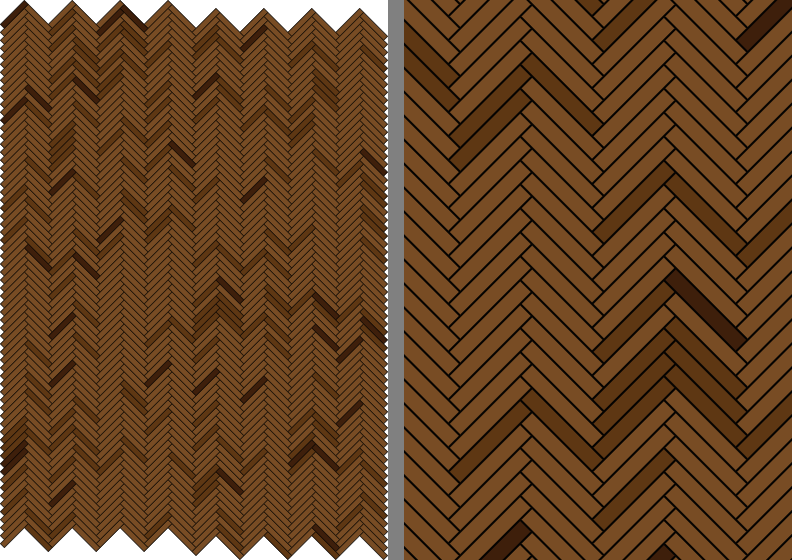
Left: the whole. Right: its middle third, enlarged.
Give the GLSL for this texture, as a WebGL 2 fragment shader.

```glsl
#version 300 es
precision highp float;
// Herringbone wood floor with ragged zigzag ends on a white ground.
// Planks are 6:1 boxes turned 45 degrees; each pixel sums the coverage of the
// nearby planks and draws thin joints from the distance to their edges.

#define COLUMNS 16
#define ROWS 66
#define STEP_COLUMN 8        // columns from here on sit one plank lower
#define PLANK_RATIO 6.0      // plank length over width
#define JOINT_WIDTH 0.125    // joint thickness over plank width
#define MARGIN 0.1           // rim around the floor, in half-pitches
#define DARK_SHARE 0.029
#define MID_SHARE 0.13

uniform vec2 u_resolution;
out vec4 fragColor;

const vec3 GROUND = vec3(1.0);
const vec3 JOINT = vec3(0.02, 0.012, 0.005);
const vec3 WOOD = vec3(0.47, 0.30, 0.14);
const vec3 MID_WOOD = vec3(0.37, 0.215, 0.075);
const vec3 DARK_WOOD = vec3(0.245, 0.12, 0.045);

// Integer hash of a plank's column and row, from 0 to 1
float hash(ivec2 cell) {
    uint n = uint(cell.x) * 1597334677u ^ uint(cell.y) * 3812015801u;
    n = (n ^ (n >> 15)) * 2246822519u;
    n = (n ^ (n >> 13)) * 3266489917u;
    return float((n ^ (n >> 16)) >> 8) / 16777216.0;
}

vec3 plankShade(ivec2 cell) {
    float pick = hash(cell);
    if (pick < DARK_SHARE) return DARK_WOOD;
    return pick < DARK_SHARE + MID_SHARE ? MID_WOOD : WOOD;
}

float boxDistance(vec2 p, vec2 halfSize) {
    vec2 d = abs(p) - halfSize;
    return length(max(d, 0.0)) + min(max(d.x, d.y), 0.0);
}

// Share of a pixel lying inside an edge at signed distance d
float coverage(float d, float pixel) {
    return clamp(0.5 - d / pixel, 0.0, 1.0);
}

void main() {
    // One unit is half the vertical pitch of the planks; y runs downward
    vec2 floorSize = vec2(float(COLUMNS) * PLANK_RATIO + 1.0,
                          float(ROWS) * 2.0 + PLANK_RATIO + 2.0);
    vec2 extent = floorSize + 2.0 * MARGIN;
    vec2 uv = gl_FragCoord.xy / u_resolution;
    vec2 p = vec2(uv.x, 1.0 - uv.y) * extent - MARGIN;
    p.y -= PLANK_RATIO;
    float pixel = extent.y / u_resolution.y * inversesqrt(2.0);

    vec4 wood = vec4(0.0);
    float edge = 1e3;
    int nearColumn = int(floor(p.x / PLANK_RATIO));
    vec2 plankHalf = vec2(PLANK_RATIO, 1.0) * 0.5;

    for (int i = -1; i <= 1; i++) {
        int column = nearColumn + i;
        if (column < 0 || column >= COLUMNS) continue;
        bool falling = (column & 1) == 1;
        int direction = falling ? -1 : 1;
        int firstRow = (falling ? -2 : 0) + (column >= STEP_COLUMN ? 1 : 0);
        float dx = p.x - float(column) * PLANK_RATIO;
        float across = (dx + float(direction) * p.y) * 0.5;

        for (int j = -1; j <= 1; j++) {
            int slot = int(floor(across)) + j;
            int row = direction * slot - firstRow;
            if (row < 0 || row >= ROWS) continue;
            float t = across - float(slot);
            float d = boxDistance(vec2(dx - t, t) - plankHalf, plankHalf);
            wood += vec4(plankShade(ivec2(column, row)), 1.0) * coverage(d, pixel);
            edge = min(edge, abs(d));
        }
    }

    // Planks over the ground, then the joints and outline
    vec3 color = mix(GROUND, wood.rgb / max(wood.a, 1e-4), min(wood.a, 1.0));
    float halfJoint = JOINT_WIDTH * 0.5;
    float joint = coverage(edge - halfJoint, pixel) - coverage(edge + halfJoint, pixel);
    fragColor = vec4(mix(color, JOINT, joint), 1.0);
}
```
